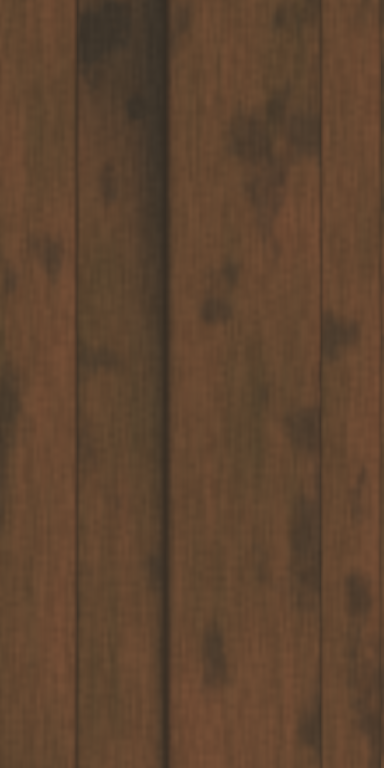
Give the GLSL for this texture, as a WebGL 1 fragment shader.

```glsl
precision highp float;
uniform vec2 u_resolution;

const vec3 RED_BROWN = vec3(0.435, 0.293, 0.203);
const vec3 OLIVE_BROWN = vec3(0.335, 0.262, 0.178);
const vec3 SOOT = vec3(0.225, 0.198, 0.162);
const vec3 SEAM_COLOR = vec3(0.200, 0.165, 0.130);

// Seams from left to right, as fractions of the width
const vec4 SEAM_X = vec4(0.200, 0.432, 0.836, 0.991);
const vec4 SEAM_WIDTH = vec4(0.0065, 0.0110, 0.0050, 0.0050);
const vec4 SEAM_DEPTH = vec4(0.62, 0.85, 0.50, 0.35);

const vec2 STAIN_SCALE = vec2(9.0, 6.0);
const vec2 STREAK_SCALE = vec2(38.0, 5.0);
const vec2 GRAIN_SCALE = vec2(110.0, 34.0);
const vec2 WEAVE_SCALE = vec2(48.0, 150.0);
const float GRAIN_STRENGTH = 0.050;
const float WEAVE_STRENGTH = 0.035;
const float EDGE_GLOW_WIDTH = 0.055;

float hash(vec2 p) {
  return fract(sin(dot(p, vec2(127.1, 311.7))) * 43758.5453);
}

float noise(vec2 p) {
  vec2 i = floor(p);
  vec2 f = fract(p);
  f = f * f * (3.0 - 2.0 * f);
  float low = mix(hash(i), hash(i + vec2(1.0, 0.0)), f.x);
  float high = mix(hash(i + vec2(0.0, 1.0)), hash(i + vec2(1.0, 1.0)), f.x);
  return mix(low, high, f.y);
}

float fbm(vec2 p) {
  float sum = 0.0;
  float amplitude = 0.5;
  for (int i = 0; i < 4; i++) {
    sum += amplitude * noise(p);
    p = p * 2.03 + 17.3;
    amplitude *= 0.5;
  }
  return sum / 0.9375;
}

// Soft elliptical falloff around a centre
float blot(vec2 p, vec2 center, vec2 radius) {
  vec2 d = (p - center) / radius;
  return exp(-dot(d, d));
}

void main() {
  vec2 uv = gl_FragCoord.xy / u_resolution;

  // Planks, seam lines and the warm rim to the left of each seam
  float plank = 0.0;
  float seam = 0.0;
  float rim = 0.0;
  for (int i = 0; i < 4; i++) {
    float d = uv.x - SEAM_X[i];
    float across = d / SEAM_WIDTH[i];
    plank += step(0.0, d);
    seam = max(seam, SEAM_DEPTH[i] * exp(-across * across));
    rim += step(d, 0.0) * exp(d / EDGE_GLOW_WIDTH);
  }
  vec2 offset = vec2(plank * 13.7, plank * 5.3);

  // Wood tone: broad stains, lengthwise streaks and fine grain
  float stain = fbm(uv * STAIN_SCALE + offset);
  float streak = fbm(uv * STREAK_SCALE + offset);
  float grain = noise(uv * GRAIN_SCALE + offset) - 0.5;
  float weave = noise(uv * WEAVE_SCALE) - 0.5;
  float secondPlank = step(SEAM_X.x, uv.x) * step(uv.x, SEAM_X.y);
  float warmth = 0.58 + 1.1 * (stain - 0.5) + 0.7 * (streak - 0.5);
  warmth += 0.22 * rim * (1.0 - secondPlank) - 0.12 * secondPlank;
  warmth += 0.10 * (0.5 - uv.y);
  vec3 color = mix(OLIVE_BROWN, RED_BROWN, clamp(warmth, 0.0, 1.0));

  // Soot: the shaded top of the second plank and scattered worn patches
  float shade = blot(uv, vec2(SEAM_X.y, 0.92), vec2(0.085, 0.38));
  shade += 0.55 * blot(uv, vec2(0.27, 0.95), vec2(0.10, 0.15));
  shade *= secondPlank * (0.75 + 0.5 * streak);
  float patches = fbm(uv * vec2(8.0, 9.0) + offset + 41.0);
  shade += 0.55 * smoothstep(0.56, 0.80, patches);
  color = mix(color, SOOT, clamp(shade, 0.0, 0.9));

  // Soft shadow around the deep seam, lasting down its whole length
  float deepSeam = (uv.x - SEAM_X.y + 0.006) / 0.022;
  color = mix(color, SOOT, 0.45 * exp(-deepSeam * deepSeam));

  color *= 1.0 + 2.0 * GRAIN_STRENGTH * grain + 2.0 * WEAVE_STRENGTH * weave;
  color = mix(color, SEAM_COLOR, seam * (0.85 + 0.3 * (streak - 0.5)));
  gl_FragColor = vec4(color, 1.0);
}
```
